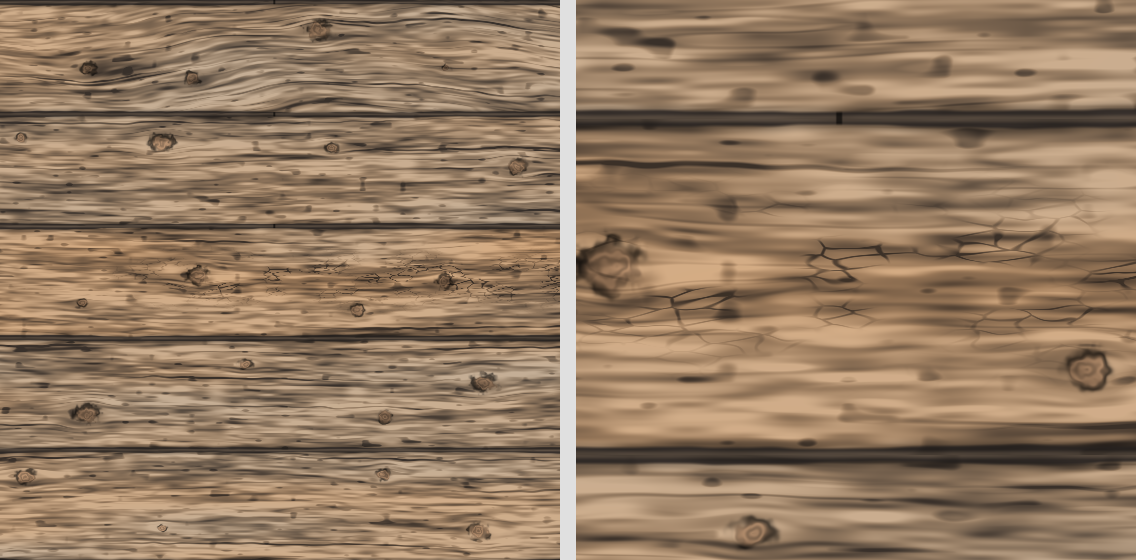
Left: the whole. Right: its middle third, enlarged.
Write a three.js fragment shader that draws this texture.

```glsl
// Five weathered horizontal wooden planks with fine grain, knots, cracks and dark gaps.
varying vec2 vUv;

const float PLANKS = 5.0;
const float SEAM_SHIFT = 0.02;
const vec3 SHADOW = vec3(0.19, 0.165, 0.15);
const vec3 BACKING = vec3(0.31, 0.265, 0.225);
const vec3 WOOD = vec3(0.595, 0.50, 0.405);
const vec3 PALE = vec3(0.79, 0.69, 0.585);
const vec3 KNOT = vec3(0.47, 0.36, 0.27);
const vec3 WARM = vec3(1.08, 0.98, 0.86);
const vec3 GREY = vec3(0.97, 1.0, 1.03);

float hash(vec2 p) {
  vec3 q = fract(p.xyx * 0.1031);
  q += dot(q, q.yzx + 33.33);
  return fract((q.x + q.y) * q.z);
}

float noise(vec2 p) {
  vec2 i = floor(p), f = fract(p);
  f = f * f * (3.0 - 2.0 * f);
  return mix(mix(hash(i), hash(i + vec2(1.0, 0.0)), f.x),
             mix(hash(i + vec2(0.0, 1.0)), hash(i + 1.0), f.x), f.y);
}

// Cellular noise: gap between the two nearest points, zero on cell borders
float cellBorder(vec2 p) {
  vec2 base = floor(p);
  float near = 8.0, second = 8.0;
  for (int j = -1; j <= 1; j++) {
    for (int i = -1; i <= 1; i++) {
      vec2 cell = base + vec2(float(i), float(j));
      float d = length(cell + vec2(hash(cell), hash(cell + 71.7)) - p);
      second = min(second, max(near, d));
      near = min(near, d);
    }
  }
  return second - near;
}

// Layered sines that make the grain wander
float bend(vec2 p, float seed, float amount) {
  return amount * (sin(p.x * 5.0 + seed)
    + 0.22 * sin(p.x * 11.0 + p.y * 20.0 + seed * 2.3)
    + 0.10 * sin(p.x * 27.0 + p.y * 45.0 + seed * 4.1));
}

// Spreads the grain around each knot; returns distance in knot radii
float knots(vec2 p, float row, inout float grain) {
  float nearest = 9.0;
  for (int i = 0; i < 4; i++) {
    vec2 id = vec2(float(i) + 3.0, row * 7.0 + 5.0);
    float x = (float(i) + 0.15 + 0.7 * hash(id)) / 4.0;
    float y = (row + 0.2 + 0.6 * hash(id + 19.0) - SEAM_SHIFT) / PLANKS;
    float radius = mix(0.006, 0.016, hash(id + 43.0));
    vec2 d = p - vec2(x, y);
    vec2 q = d / (radius * vec2(3.0, 1.7));
    grain -= 0.65 * d.y * exp(-dot(q, q));
    nearest = min(nearest, length(d / vec2(1.3, 1.0)) / radius);
  }
  return nearest + 0.5 * (noise(p * 110.0) - 0.5) + 0.35 * (noise(p * 240.0) - 0.5);
}

// Thin dark line wherever a stretched noise crosses its middle value
float grainLine(vec2 p, float width) {
  return 1.0 - smoothstep(0.0, width, abs(noise(p) - 0.5));
}

// Brightness of the fibres, stretched along the plank
float fibres(float x, float g) {
  float tone = 0.11 * noise(vec2(x * 2.0, g * 22.0))
    + 0.19 * noise(vec2(x * 5.0, g * 75.0))
    + 0.36 * noise(vec2(x * 11.0, g * 155.0))
    + 0.34 * noise(vec2(x * 32.0, g * 270.0));
  float open = smoothstep(0.3, 0.75, noise(vec2(x * 5.0 + 40.0, g * 32.0)));
  float lines = grainLine(vec2(x * 4.0, g * 85.0 + 9.0), 0.13) * open
    + 0.6 * grainLine(vec2(x * 9.0, g * 130.0 + 31.0), 0.14) * (1.0 - open);
  float fleck = smoothstep(0.72, 0.95, noise(vec2(x * 18.0 + 80.0, g * 190.0)));
  return 0.71 + 1.5 * (tone - 0.5) - 0.32 * lines + 0.16 * fleck;
}

// Long splits that follow the grain and fade in and out
float splits(float x, float g, float row) {
  float dark = 0.0;
  for (int i = 0; i < 4; i++) {
    float k = float(i);
    float y = (row + (k + 0.2 + 0.6 * hash(vec2(k, row + 11.0))) / 4.0) / PLANKS;
    float open = smoothstep(0.38, 0.8, noise(vec2(x * 3.0 + k * 13.0, row)));
    float ragged = 0.003 * (noise(vec2(x * 40.0, k)) - 0.5);
    float line = 1.0 - smoothstep(0.0004, 0.0008 + 0.002 * open, abs(g - y + ragged));
    dark = max(dark, line * open);
  }
  return dark;
}

void main() {
  float level = vUv.y * PLANKS + SEAM_SHIFT;
  float row = floor(level), v = fract(level);
  float x = vUv.x + row * 17.3;
  float g = vUv.y - bend(vUv, row * 1.12, row == 4.0 ? 0.026 : 0.004);
  float k = knots(vUv, row, g);
  g += 0.0016 * (noise(vec2(x * 30.0, vUv.y * 60.0)) - 0.5);

  // Grain, splits and short dark ticks
  float tone = fibres(x, g);
  tone -= 0.55 * splits(x, g, row);
  tone -= 0.35 * smoothstep(0.8, 0.95, noise(vec2(x * 42.0, g * 135.0)));

  // Broken cross-checking along the middle plank
  float band = exp(-pow((v - 0.53) * 6.0, 2.0)) * smoothstep(0.15, 0.4, vUv.x);
  band *= step(1.5, row) * step(row, 2.5) * smoothstep(0.35, 0.65, noise(vec2(x * 22.0, g * 75.0)));
  float jitter = noise(vec2(x * 70.0, g * 160.0));
  float check = 1.0 - smoothstep(0.02, 0.17, cellBorder(vec2(x * 38.0, g * 135.0) + 0.4 * jitter));
  tone -= 0.55 * band * check;

  // Wood colour with drifting warm and grey areas
  tone = clamp(tone, 0.0, 1.0);
  vec3 colour = mix(SHADOW, WOOD, smoothstep(-0.15, 0.75, tone));
  colour = mix(colour, PALE, smoothstep(0.55, 1.05, tone));
  float warmth = 0.6 * noise(vec2(x * 2.5, g * 18.0)) + (row == 2.0 ? 0.4 : 0.05);
  colour *= mix(GREY, WARM, warmth);

  // Knot heart with faint rings and a broken dark rim
  vec3 heart = KNOT * (0.95 + 0.16 * sin(k * 13.0)) * (0.45 + 0.9 * tone);
  colour = mix(colour, heart, 0.75 * (1.0 - smoothstep(0.7, 1.1, k)));
  float rim = exp(-pow((k - 1.0) * 4.5, 2.0));
  colour *= 1.0 - 0.6 * rim * smoothstep(0.2, 0.7, noise(vUv * 95.0));

  // Worn plank edges, gaps and a butt joint in the upper backing
  float edge = min(v, 1.0 - v) / PLANKS;
  float worn = edge + 0.0035 * (noise(vec2(x * 11.0, row)) - 0.5) + 0.001 * (noise(vec2(x * 60.0, row)) - 0.5);
  colour *= mix(0.68, 1.0, smoothstep(0.003, 0.011, worn));
  vec3 gap = mix(BACKING, SHADOW, smoothstep(0.0005, 0.0035, edge)) * (0.75 + 0.4 * tone);
  float joint = smoothstep(0.001, 0.0025, abs(vUv.x - 0.49));
  gap *= mix(0.4, 1.0, max(joint, step(vUv.y, 0.5)));
  colour = mix(gap, colour, smoothstep(0.003, 0.0055, worn));
  gl_FragColor = vec4(colour, 1.0);
}
```
